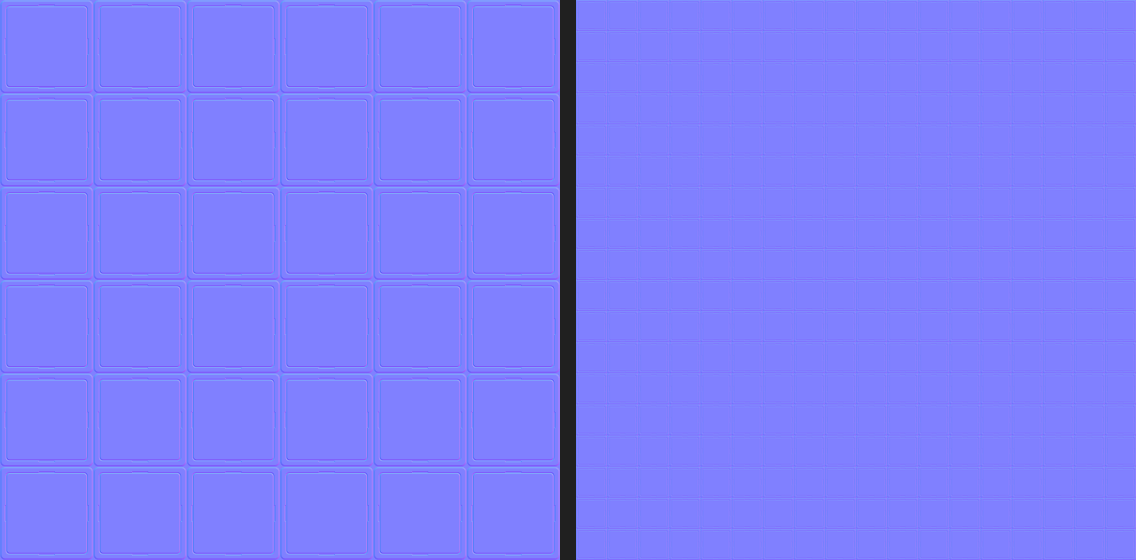
Left: one tile. Right: repeated 3 by 3.
A three.js fragment shader for this texture map:

```glsl
// Tangent-space normal map of square wall panels with grooved frames and notched sides.
varying vec2 vUv;

// Lengths are fractions of one tile.
const float TILES = 6.0;           // repeats across and up
const float TILE_HALF = 0.490;     // outer edge of the frame
const float TILE_RADIUS = 0.045;
const float TILE_HEIGHT = 0.0046;
const float TILE_BEVEL = 0.016;
const float GROOVE_HALF = 0.4385;  // outer wall of the groove
const float GROOVE_RADIUS = 0.040;
const float GROOVE_DEPTH = 0.0030;
const float PANEL_HALF = 0.4265;   // raised centre panel
const float PANEL_RADIUS = 0.032;
const float PANEL_HEIGHT = 0.0036;
const float WALL = 0.009;          // width of the groove walls
const vec2 NOTCH_HALF = vec2(0.086, 0.449);
const float NOTCH_RADIUS = 0.006;
const float SAMPLE_STEP = 0.0055;  // slope filter radius

float roundedBox(vec2 p, vec2 halfSize, float radius) {
  vec2 q = abs(p) - halfSize + radius;
  return length(max(q, 0.0)) + min(max(q.x, q.y), 0.0) - radius;
}

// 1 inside a shape, 0 outside, with a sloped wall between
float plateau(float dist, float width) {
  return clamp(0.5 - dist / width, 0.0, 1.0);
}

float surfaceHeight(vec2 tilePos) {
  // Fold the tile so one side stands for all four
  vec2 p = abs(fract(tilePos) - 0.5);
  p = vec2(min(p.x, p.y), max(p.x, p.y));

  float tile = roundedBox(p, vec2(TILE_HALF), TILE_RADIUS);
  float groove = roundedBox(p, vec2(GROOVE_HALF), GROOVE_RADIUS);
  float notch = roundedBox(p, NOTCH_HALF, NOTCH_RADIUS);
  float panel = roundedBox(p, vec2(PANEL_HALF), PANEL_RADIUS);

  return TILE_HEIGHT * plateau(tile, TILE_BEVEL)
       - GROOVE_DEPTH * plateau(min(groove, notch), WALL)
       + PANEL_HEIGHT * plateau(panel, WALL);
}

void main() {
  vec2 p = vUv * TILES;
  vec2 e = vec2(SAMPLE_STEP, 0.0);

  // Central differences give a smoothed slope
  vec2 slope = vec2(surfaceHeight(p + e.xy) - surfaceHeight(p - e.xy),
                    surfaceHeight(p + e.yx) - surfaceHeight(p - e.yx)) / (2.0 * SAMPLE_STEP);

  vec3 normal = normalize(vec3(-slope, 1.0));
  gl_FragColor = vec4(normal * 0.5 + 0.5, 1.0);
}
```
